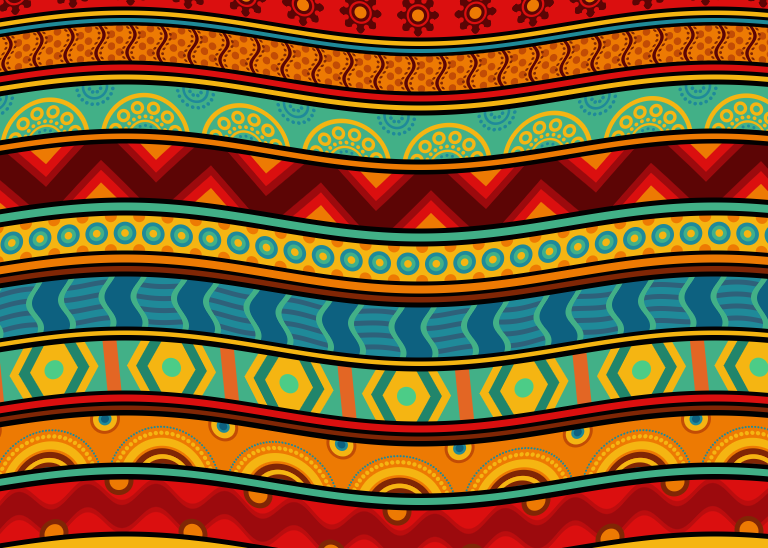
A WebGL 2 fragment shader for this pattern:

```glsl
#version 300 es
precision highp float;
// Wavy stacked ribbons of folk ornament: flowers, domes, zigzags, beads and diamonds.
uniform vec2 u_resolution;
out vec4 outColor;

const float TAU = 6.2831853;
const float WIDTH = 768.0;        // design units across the canvas
const float WAVE_HEIGHT = 15.5;
const float WAVE_LENGTH = 590.0;
const float WAVE_CREST = 125.0;
const vec3 BLACK = vec3(.008, .005, .005), MAROON = vec3(.36, .02, .02);
const vec3 DARK_RED = vec3(.61, .04, .05), RED = vec3(.86, .06, .06);
const vec3 BROWN = vec3(.50, .15, .02), RUST = vec3(.76, .30, .02);
const vec3 ORANGE = vec3(.93, .48, .01), YELLOW = vec3(.96, .71, .07);
const vec3 GREEN = vec3(.26, .69, .53), DEEP_GREEN = vec3(.13, .52, .42);
const vec3 TEAL = vec3(.12, .54, .60), NAVY = vec3(.05, .38, .50);
const vec3 SLATE = vec3(.18, .38, .48), MINT = vec3(.30, .80, .53);
const vec3 CORAL = vec3(.89, .40, .14);

float pixel;

vec3 paint(vec3 base, vec3 color, float d) {
  return mix(base, color, clamp(.5 - d / pixel, 0., 1.));
}
// Signed offset from the nearest repeat
float cell(float x, float period, float origin) {
  return mod(x - origin + .5 * period, period) - .5 * period;
}
float ring(vec2 q, float radius, float halfWidth) { return abs(length(q) - radius) - halfWidth; }
float dotRing(vec2 q, float radius, float count, float size) {
  float s = TAU / count, a = mod(atan(q.y, q.x), s) - .5 * s;
  return length(length(q) * vec2(cos(a), sin(a)) - vec2(radius, 0.)) - size;
}
vec3 target(vec3 c, vec2 q, vec3 radii, vec3 outer, vec3 middle, vec3 inner) {
  float r = length(q);
  c = paint(c, outer, r - radii.x);
  c = paint(c, middle, r - radii.y);
  return paint(c, inner, r - radii.z);
}
vec3 flowers(vec2 p) {
  vec2 q = vec2(cell(p.x, 57.5, 418.), p.y);
  vec3 c = paint(RED, MAROON, length(q) - 18.5 - 2.5 * cos(8. * atan(q.y, q.x)));
  c = paint(c, RED, dotRing(q, 15.5, 8., 2.6));
  c = paint(c, RED, ring(q, 10.2, 1.1));
  return paint(c, ORANGE, length(q) - 6.);
}
vec3 vines(vec2 p) {
  float x = cell(p.x, 31., 7.), s = x - 4. * sin((p.y - 41.) * TAU / 36.);
  vec3 c = paint(ORANGE, RUST, length(vec2(abs(abs(x) - 11.5), cell(p.y, 12., 46.5 + 3. * sign(x)))) - 3.8);
  c = paint(c, BROWN, length(vec2(abs(s) - 4.6, cell(p.y, 5., 43.))) - 1.4);
  return paint(c, MAROON, abs(s) - 1.7);
}
vec3 domes(vec2 p) {
  vec2 q = vec2(cell(p.x, 100.5, 45.), p.y - 153.), h = vec2(cell(p.x, 100.5, 95.), p.y - 101.);
  vec3 c = paint(GREEN, TEAL, min(dotRing(h, 18., 20., 1.8), min(ring(h, 12., 1.3), dotRing(h, 6., 8., 1.8))));
  c = paint(c, YELLOW, length(q) - 45.);
  c = paint(c, GREEN, length(q) - 40.5);
  c = paint(c, YELLOW, abs(dotRing(q, 31., 12., 5.)) - 1.7);
  c = paint(c, YELLOW, min(dotRing(q, 21.5, 22., 1.9), ring(q, 17., 1.2)));
  return paint(c, TEAL, dotRing(q, 12.5, 14., 1.5));
}
vec3 zigzag(vec2 p) {
  float down = p.y - 159. + abs(cell(p.x, 110., 46.)), up = 213. - p.y + abs(cell(p.x, 110., 101.));
  float d = min(down, up) * .707;
  return paint(paint(paint(MAROON, DARK_RED, d - 27.), RED, d - 20.), ORANGE, d - 11.);
}
vec3 beads(vec2 p) {
  vec2 q = vec2(cell(p.x, 28.3, 11.8), p.y - 248.5);
  vec3 c = paint(YELLOW, ORANGE, length(vec2(cell(p.x, 28.3, 25.95), abs(q.y) - 17.)) - 6.);
  return target(c, q, vec3(11.3, 7.5, 3.8), TEAL, GREEN, YELLOW);
}
vec3 rivers(vec2 p) {
  float x = cell(p.x - 6. * sin((p.y - 296.) * TAU / 52. + 2.8), 72.5, 341.);
  vec3 c = paint(TEAL, SLATE, abs(cell(p.y + 2. * sin(p.x * .07), 12., 299.)) - 2.5);
  c = paint(c, NAVY, abs(x) - 15.);
  return paint(c, GREEN, abs(abs(x) - 16.) - 3.);
}
vec3 diamonds(vec2 p) {
  vec2 q = vec2(cell(p.x, 117.5, 54.), p.y - 381.);
  float d = (abs(q.x) + .55 * abs(q.y)) * .876;
  vec3 c = paint(GREEN, CORAL, abs(cell(p.x - .1 * q.y, 117.5, 112.)) - 7.);
  c = paint(c, YELLOW, d - 39.);
  c = paint(c, DEEP_GREEN, abs(d - 26.) - 5.);
  return paint(c, MINT, length(q) - 9.5);
}
vec3 sunrises(vec2 p) {
  vec2 q = vec2(cell(p.x, 118.2, 46.), p.y - 497.), h = vec2(cell(p.x, 118.2, 105.), p.y - 434.);
  vec3 c = paint(ORANGE, TEAL, dotRing(q, 56., 110., 1.));
  c = paint(c, YELLOW, min(dotRing(q, 50., 56., 2.1), ring(q, 41., 4.)));
  c = paint(c, BROWN, ring(q, 31.5, 3.));
  c = target(c, q, vec3(28.5, 24., 19.), YELLOW, BROWN, TEAL);
  c = paint(c, RUST, length(h) - 15.);
  return target(c, h, vec3(12., 6.5, 4.), YELLOW, TEAL, NAVY);
}
vec3 lava(vec2 p) {
  float d = abs(p.y - 521. - 11. * sin((p.x - 35.) * TAU / 69.5)) * .78;
  vec3 c = paint(paint(RED, mix(RED, DARK_RED, .5), d - 13.), DARK_RED, d - 9.);
  vec2 top = vec2(cell(p.x, 139., 119.), p.y - 496.), low = vec2(cell(p.x, 139., 54.), p.y - 545.);
  float r = min(length(top), length(low));
  return paint(paint(c, BROWN, r - 14.5), ORANGE, r - 9.5);
}
// Fills a ribbon between two heights; the gaps between ribbons stay black
vec3 ribbon(vec3 base, vec3 color, float v, float top, float bottom) {
  return paint(base, color, max(top - v, v - bottom));
}
void main() {
  pixel = WIDTH / u_resolution.x;
  vec2 p = vec2(gl_FragCoord.x, u_resolution.y - gl_FragCoord.y) * pixel;
  p.y += WAVE_HEIGHT * cos((p.x - WAVE_CREST) * TAU / WAVE_LENGTH);
  float v = p.y;
  // Ornamented ribbons
  vec3 c = ribbon(BLACK, flowers(p), v, -50., 22.);
  c = ribbon(c, vines(p), v, 41., 76.);
  c = ribbon(c, domes(p), v, 100., 144.);
  c = ribbon(c, zigzag(p), v, 159., 213.);
  c = ribbon(c, beads(p), v, 231., 266.);
  c = ribbon(c, rivers(p), v, 292., 342.);
  c = ribbon(c, diamonds(p), v, 356., 406.);
  c = ribbon(c, sunrises(p), v, 431., 478.);
  c = ribbon(c, lava(p), v, 495., 547.);
  // Plain stripes
  c = ribbon(c, YELLOW, v, 26., 30.5);
  c = ribbon(c, TEAL, v, 33.5, 37.5);
  c = ribbon(c, RED, v, 80., 86.);
  c = ribbon(c, YELLOW, v, 90., 95.);
  c = ribbon(c, ORANGE, v, 149., 154.5);
  c = ribbon(c, GREEN, v, 218., 226.);
  c = ribbon(c, ORANGE, v, 270., 278.);
  c = ribbon(c, BROWN, v, 281.5, 287.);
  c = ribbon(c, YELLOW, v, 346., 350.5);
  c = ribbon(c, RED, v, 410., 417.);
  c = ribbon(c, BROWN, v, 421., 425.5);
  c = ribbon(c, GREEN, v, 482.5, 489.5);
  c = ribbon(c, YELLOW, v, 552., 600.);
  outColor = vec4(c, 1.);
}
```
